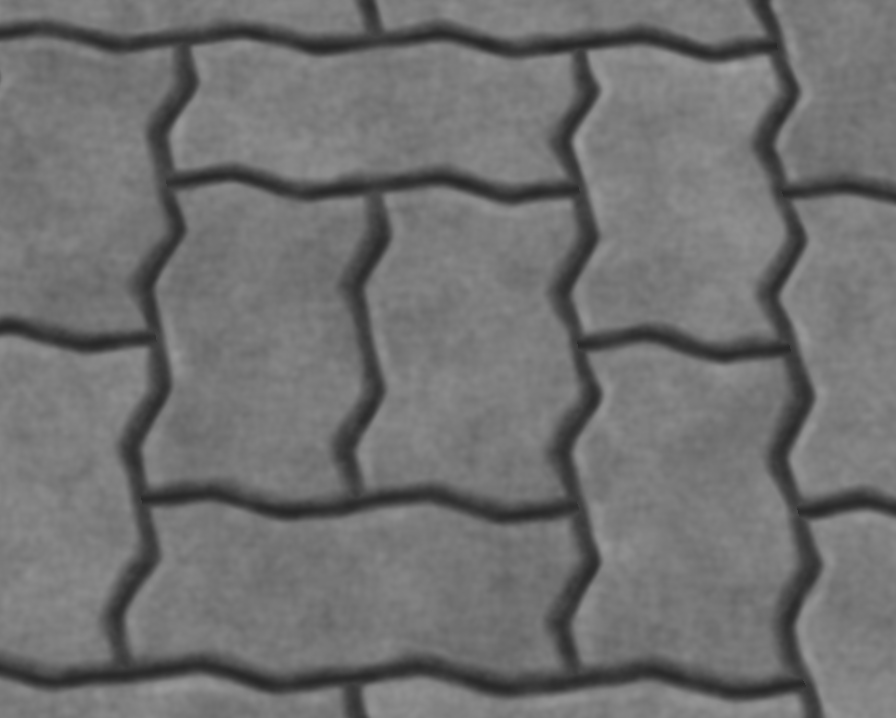
A Shadertoy shader for this texture:

```glsl
// Grey interlocking zigzag pavers in a basket weave, seen slightly from above.

const float TAU = 6.2831853;

vec2 hash2(vec2 p) {
    p = vec2(dot(p, vec2(127.1, 311.7)), dot(p, vec2(269.5, 183.3)));
    return fract(sin(p) * 43758.545) * 2.0 - 1.0;
}

float gradientNoise(vec2 p) {
    vec2 i = floor(p), f = fract(p);
    vec2 s = f * f * f * (f * (f * 6.0 - 15.0) + 10.0);
    vec2 e = vec2(1, 0);
    return mix(mix(dot(hash2(i), f), dot(hash2(i + e), f - e), s.x),
               mix(dot(hash2(i + e.yx), f - e.yx), dot(hash2(i + 1.0), f - 1.0), s.x), s.y);
}

float fbm(vec2 p) {
    float sum = 0.0, amp = 1.0;
    for (int i = 0; i < 3; i++) {
        sum += amp * gradientNoise(p);
        p = p * 2.1 + 7.3;
        amp *= 0.6;
    }
    return sum;
}

// Rounded zigzag, one period per cell, with its steep flank at the cell centre
float zigzag(float t) {
    return asin(0.95 * sin(TAU * t - 0.44 * sin(TAU * t))) / 1.35;
}

// Paver covering a cell: xy = first cell, zw = size in cells
vec4 paverAt(vec2 cell) {
    float pairX = 2.0 * floor(cell.x / 2.0);
    float pairY = 2.0 * floor(cell.y / 2.0);
    bool core = cell.x > 0.5 && cell.x < 2.5;
    if (cell.x > 3.5) return vec4(cell.x, 2.0 * floor((cell.y + 1.0) / 2.0) - 1.0, 1, 2);
    if (cell.y < -0.5 || cell.y > 3.5) return vec4(pairX, cell.y, 2, 1);
    if (core && (cell.y < 0.5 || cell.y > 2.5)) return vec4(1, cell.y, 2, 1);
    if (core) return vec4(cell.x, 1, 1, 2);
    return vec4(cell.x, pairY, 1, 2);
}

void mainImage(out vec4 fragColor, in vec2 fragCoord) {
    vec2 p = fragCoord / iResolution.xy;
    p.y = 1.0 - p.y;
    vec2 q = p * vec2(1.0, 0.8);

    // Perspective grid, rows counted downwards
    vec2 grid = vec2(3.0 + (p.x - 0.645) / (0.22 + 0.0336 * p.y),
                     sqrt(217.4 + 153.5 * p.y - 2.9 * p.x) - 15.0);
    vec2 wobble = 0.03 * vec2(gradientNoise(q * 17.0), gradientNoise(q * 17.0 + 40.0));
    vec2 g = grid + wobble + vec2(-0.072, 0.058) * vec2(zigzag(grid.y), zigzag(grid.x));

    // Distances to the left/top and right/bottom edges, in canvas widths
    vec4 paver = paverAt(floor(g));
    vec2 cellSize = vec2(0.235, 0.165 + 0.01 * p.y);
    vec2 lit = (g - paver.xy) * cellSize;
    vec2 shaded = paver.zw * cellSize - lit;

    // Stone: tint per paver, broad stains and grain
    float stone = 0.488 + 0.03 * hash2(paver.xy + 3.0).x;
    stone += 0.07 * fbm(q * 8.0) + 0.05 * fbm(q * 27.0 + 9.0);
    stone += 0.05 * gradientNoise(q * 75.0) + 0.02 * gradientNoise(q * vec2(25.0, 100.0));

    // Worn bright rim on the lit edges, fading in and out
    vec2 rim = exp(-pow((lit - 0.018) / 0.007, vec2(2.0)));
    float wear = 0.05 + 0.1 * gradientNoise(q * 24.0);
    stone += max(wear, 0.0) * max(rim.x, 0.8 * rim.y);

    // Shaded side face: soft and grey, widest on the steep flanks
    float flank = 0.5 - 0.5 * cos(TAU * (grid.y - 0.02));
    float uneven = 1.0 + 0.5 * gradientNoise(q * 21.0 + 5.0);
    vec2 faceWidth = vec2(0.017 + 0.014 * flank, 0.021) * uneven;
    vec2 faceFall = max(1.0 - shaded / faceWidth, 0.0);
    vec2 litFall = max(1.0 - lit / 0.014, 0.0);
    float face = smoothstep(0.0, 0.75, length(vec4(litFall, faceFall)));
    float faceTone = 0.3 - 0.04 * flank + 0.1 * fbm(q * 32.0 + 17.0);
    float shade = mix(stone, faceTone, face);

    // Dark crack at the bottom of the joint, deeper along the rows
    vec2 gap = min(lit, shaded);
    vec2 crack = exp(-pow(gap / 0.0065, vec2(2.0)));
    float depth = max(crack.x * (0.35 + 0.3 * flank), 0.8 * crack.y);
    depth *= clamp(0.9 + 0.9 * gradientNoise(q * 15.0 + 60.0), 0.3, 1.0);

    fragColor = vec4(vec3(mix(shade, 0.13, depth)), 1.0);
}
```
